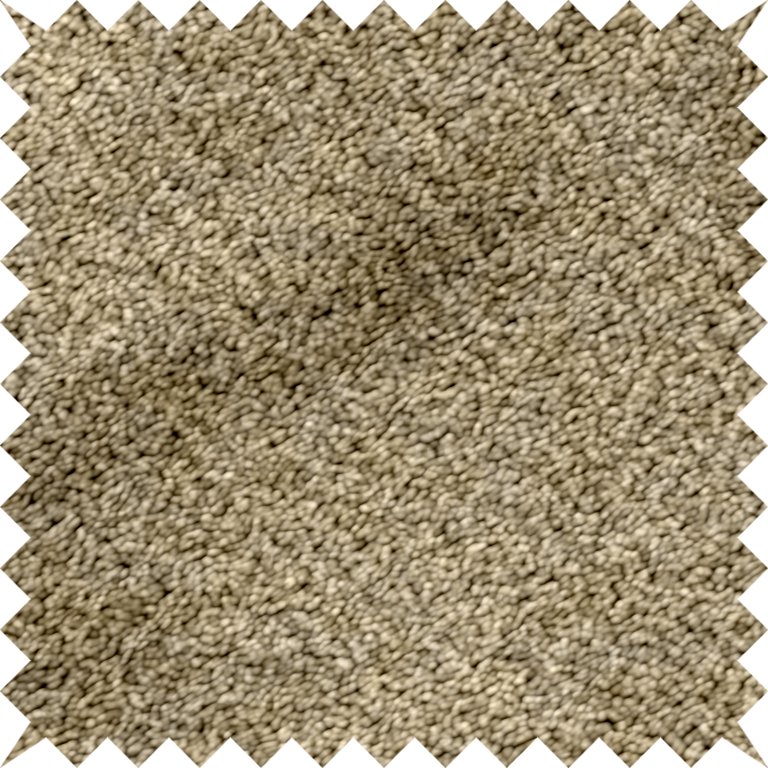
Reproduce this texture procedurally as a WebGL 1 fragment shader.

```glsl
precision highp float;
// A pinked swatch of beige woven cloth on white. Soft cellular noise forms
// small slanted grains lit from the upper left; broad gaussians and sines
// shade the folds, and a triangle wave cuts the zigzag border.
uniform vec2 u_resolution;

vec2 hash2(vec2 cell) {
  vec2 k = vec2(dot(cell, vec2(127.1, 311.7)), dot(cell, vec2(269.5, 183.3)));
  return fract(sin(k) * 43758.55);
}

// Soft cellular noise: blended cell tone, relief across the grain, dome height.
vec3 grains(vec2 p) {
  vec2 base = floor(p);
  vec3 sum = vec3(0.0);
  for (int j = -1; j <= 1; j++) {
    for (int i = -1; i <= 1; i++) {
      vec2 cell = base + vec2(float(i), float(j));
      vec2 d = p - cell - 0.05 - 0.9 * hash2(cell);
      float tone = hash2(cell + 57.0).x - 0.5;
      sum += exp(-4.7 * dot(d, d)) * vec3(tone, d.y, 1.0);
    }
  }
  return vec3(sum.xy / sum.z, log(sum.z) + 0.42);
}

// Depth of the cut at a distance along the edge; the corners end in spikes.
float cutDepth(float along) {
  float teeth = 0.08 * abs(fract((along - 0.5) / 0.08 + 0.5) - 0.5);
  return along < 0.06 ? along * 0.667 : teeth;
}

float spot(vec2 p, vec2 center, vec2 size) {
  vec2 d = (p - center) / size;
  return exp(-dot(d, d));
}

float foldShade(vec2 p) {
  float across = p.y - 0.37 - 0.5 * p.x;
  float reach = 1.0 - smoothstep(0.55, 0.8, p.x);
  float crease = exp(-across * across / 0.008) * reach;
  float ripple = sin(9.0 * p.x - 13.0 * p.y + 2.0 * sin(4.0 * p.x + 1.0));
  return 0.035 - 0.12 * crease + 0.012 * ripple
       - 0.08 * spot(p, vec2(0.52, 0.64), vec2(0.1, 0.09))
       - 0.12 * spot(p, vec2(0.1, 0.13), vec2(0.18, 0.12))
       - 0.09 * spot(p, vec2(0.97, 0.84), vec2(0.1, 0.16))
       - 0.07 * spot(p, vec2(0.27, 0.82), vec2(0.1, 0.07))
       - 0.07 * spot(p, vec2(0.66, 0.76), vec2(0.12, 0.1))
       + 0.06 * spot(p, vec2(0.1, 0.88), vec2(0.14, 0.1))
       + 0.05 * spot(p, vec2(0.55, 0.1), vec2(0.17, 0.1));
}

void main() {
  vec2 p = gl_FragCoord.xy / u_resolution;

  // Grain coordinates, slanted and gently wavy
  vec2 wavy = p + 0.002 * sin(p.yx * vec2(63.0, 51.0) + 3.0 * sin(p * 19.0));
  vec2 slanted = mat2(0.87, -0.5, 0.5, 0.87) * wavy;
  vec3 thread = grains(slanted * vec2(96.0, 146.0));
  vec3 fibre = grains(slanted * vec2(135.0, 165.0) + 31.0);
  float mottle = grains(p * 15.0 + 7.0).x;
  float tint = grains(p * vec2(19.0, 23.0) + 90.0).x;

  // Cloth tone
  float light = foldShade(p) + mottle * 0.05 + fibre.x * 0.18
              + dot(thread, vec3(0.36, 0.24, 0.15));
  vec3 cloth = vec3(0.605, 0.545, 0.425) + light;
  cloth += (tint + 0.6 * fibre.x) * vec3(-0.015, 0.0, 0.045);

  // Zigzag outline
  vec2 inset = 0.5 - abs(p - 0.5);
  float inside = min(inset.y - cutDepth(inset.x), inset.x - cutDepth(inset.y));
  float blur = 1.1 / min(u_resolution.x, u_resolution.y);
  float mask = smoothstep(-blur, blur, inside * 0.75);
  gl_FragColor = vec4(mix(vec3(1.0), clamp(cloth, 0.0, 1.0), mask), 1.0);
}
```
